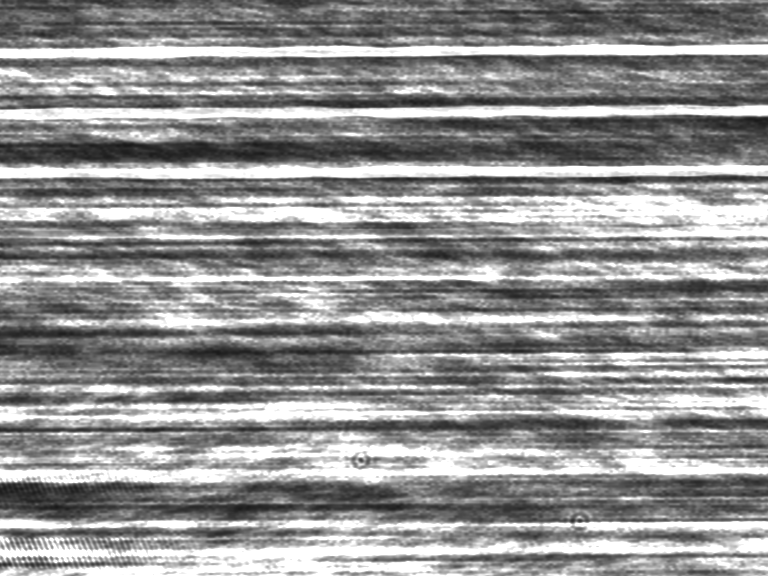
Give the GLSL for this texture, as a WebGL 2 fragment shader.

```glsl
#version 300 es
precision highp float;

uniform vec2 u_resolution;
out vec4 fragColor;

const float TAU = 6.2831853;
const float MID_GREY = 0.49;       // tone at zero signal
const float CONTRAST = 0.54;       // exponent applied to the signal
const float ROW_TILT = 0.004;      // rise of the rows towards the right
const float LINE_PERIOD = 0.105;   // spacing of the bright lines
const float LINE_PHASE = 0.908;
const float LINE_HALF = 0.0088;
const float LINE_SIGNAL = 1.75;
const float UPPER_BASE = -0.42;    // darker ground between bright lines
const float LOWER_BASE = 0.08;
const float BLOTCH_SLANT = 0.08;
const float GRAIN_SLANT = 0.17;
const vec2 RING_START = vec2(0.627, 0.201);
const vec2 RING_STEP = vec2(0.38, -0.106);
const float RING_PERIOD = 0.0135;
const float RING_RADIUS = 0.018;

float hash(vec2 p) {
    vec3 q = fract(vec3(p.xyx) * 0.1031);
    q += dot(q, q.yzx + 33.33);
    return fract((q.x + q.y) * q.z);
}

// Signed smooth noise along one row, shifted at random per row
float rowNoise(float x, float row) {
    x += 37.0 * hash(vec2(row, 7.3));
    float i = floor(x);
    float a = hash(vec2(i, row));
    float b = hash(vec2(i + 1.0, row));
    return 2.0 * mix(a, b, smoothstep(0.0, 1.0, x - i)) - 1.0;
}

// Noise stretched by separate frequencies in x and y
float streaks(vec2 p, vec2 freq, float seed) {
    p = p * freq + vec2(0.0, seed * 211.0 + 0.37 * seed);
    float row = floor(p.y);
    float blend = smoothstep(0.0, 1.0, p.y - row);
    return mix(rowNoise(p.x, row), rowNoise(p.x, row + 1.0), blend);
}

// Horizontal bands from broad to hair-thin
float bands(vec2 p) {
    return 0.50 * streaks(p, vec2(0.3, 24.0), 1.0)
         + 1.35 * streaks(p, vec2(0.35, 51.0), 2.0)
         + 1.25 * streaks(p, vec2(0.7, 95.0), 3.0)
         + 0.85 * streaks(p, vec2(1.6, 180.0), 4.0);
}

// Cloudy patches, leaning down to the right
float blotches(vec2 p) {
    vec2 q = vec2(p.x, p.y + BLOTCH_SLANT * p.x);
    return 0.65 * streaks(q, vec2(7.0, 32.0), 5.0)
         + 0.65 * streaks(q, vec2(16.0, 62.0), 6.0);
}

// Fine slanted fibres plus speckle; the lower left leans the other way
float grain(vec2 p) {
    float flip = 1.0 - smoothstep(-0.25, 0.25, p.y + 0.3 * p.x - 0.45);
    float falling = streaks(vec2(p.x, p.y + GRAIN_SLANT * p.x), vec2(28.0, 135.0), 7.0);
    float rising = streaks(vec2(p.x, p.y - GRAIN_SLANT * p.x), vec2(28.0, 135.0), 8.0);
    return 0.65 * mix(falling, rising, flip)
         + 0.42 * streaks(p, vec2(150.0, 230.0), 9.0);
}

// Coverage of the evenly spaced bright lines in the upper part
float brightLines(vec2 p) {
    float d = abs(fract((p.y - LINE_PHASE) / LINE_PERIOD + 0.5) - 0.5) * LINE_PERIOD;
    d += 0.0025 * streaks(p, vec2(14.0, 90.0), 10.0);
    float strength = smoothstep(0.50, 0.68, p.y);
    return strength * (1.0 - smoothstep(LINE_HALF - 0.003, LINE_HALF + 0.003, d));
}

// Small soft concentric diffraction spots, dark at the core
float rings(vec2 p) {
    float sum = 0.0;
    for (int i = 0; i < 2; i++) {
        float r = length(p - RING_START - float(i) * RING_STEP);
        float fade = exp(-r * r / (RING_RADIUS * RING_RADIUS));
        sum -= 0.8 * fade * (0.7 + cos(TAU * r / RING_PERIOD));
    }
    return sum;
}

// Faint comb of slanted teeth in the lower left corner
float comb(vec2 p) {
    float area = (1.0 - smoothstep(0.05, 0.42, p.x)) * (1.0 - smoothstep(0.1, 0.24, p.y));
    float rows = smoothstep(-0.1, 0.5, streaks(p, vec2(1.0, 50.0), 11.0));
    return 0.5 * area * rows * sin(TAU * (105.0 * p.x + 45.0 * p.y));
}

void main() {
    vec2 p = gl_FragCoord.xy / u_resolution.y;
    vec2 q = vec2(p.x, p.y - ROW_TILT * p.x);

    // Ground: calmer and darker towards the top
    float upper = smoothstep(0.5, 0.75, q.y);
    float signal = mix(LOWER_BASE, UPPER_BASE, upper);
    signal += mix(1.0, 0.75, upper) * bands(q);
    signal += mix(1.0, 0.6, upper) * blotches(p) + grain(p);

    // Bright lines replace most of the ground
    signal = mix(signal, LINE_SIGNAL + 0.45 * signal, brightLines(q));
    signal += rings(p) + comb(p);

    float tone = min(MID_GREY * exp(CONTRAST * signal), 1.0);
    fragColor = vec4(vec3(tone), 1.0);
}
```
